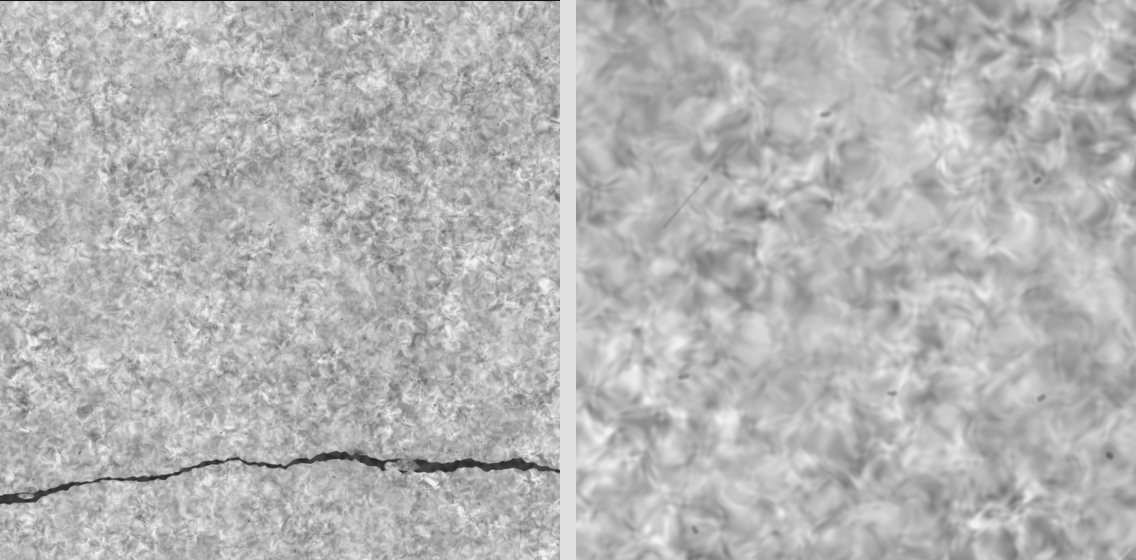
Left: the whole. Right: its middle third, enlarged.
Give the GLSL for this texture, as a Shadertoy shader.

```glsl
const float STONE_GREY = 0.708;
const float CRACK_GREY = 0.22;
const int KNOTS = 15;

// Crack path: x, height, half width
const vec3 crackPath[KNOTS] = vec3[KNOTS](
    vec3(0.00, 0.107, 0.008), vec3(0.07, 0.116, 0.008), vec3(0.15, 0.138, 0.003),
    vec3(0.23, 0.148, 0.003), vec3(0.30, 0.147, 0.004), vec3(0.37, 0.172, 0.004),
    vec3(0.42, 0.177, 0.003), vec3(0.51, 0.167, 0.003), vec3(0.55, 0.180, 0.006),
    vec3(0.635, 0.187, 0.006), vec3(0.69, 0.171, 0.011), vec3(0.75, 0.165, 0.010),
    vec3(0.83, 0.169, 0.008), vec3(0.93, 0.170, 0.008), vec3(1.0, 0.163, 0.003));

float hash(vec2 p) {
    vec3 q = fract(p.xyx * 0.1031);
    q += dot(q, q.yzx + 33.33);
    return fract((q.x + q.y) * q.z);
}

// Value noise centred on zero
float noise(vec2 p) {
    vec2 cell = floor(p), f = fract(p);
    f = f * f * (3.0 - 2.0 * f);
    float low = mix(hash(cell), hash(cell + vec2(1, 0)), f.x);
    float high = mix(hash(cell + vec2(0, 1)), hash(cell + vec2(1, 1)), f.x);
    return mix(low, high, f.y) - 0.5;
}

vec2 rotate(vec2 p, float angle) {
    float c = cos(angle), s = sin(angle);
    return vec2(c * p.x - s * p.y, s * p.x + c * p.y);
}

float layer(vec2 p, float scale, float angle) {
    return noise(rotate(p, angle) * scale + scale);
}

// Mottled grains, crisper in some patches than in others
float stone(vec2 p) {
    vec2 warp = vec2(layer(p, 65.0, 0.4), layer(p, 65.0, 2.1));
    vec2 q = p + 0.009 * warp;
    float broad = 0.06 * layer(p, 4.0, 0.3) + 0.06 * layer(p, 11.0, 0.9);
    float blotch = 0.11 * layer(q, 36.0, 0.6);
    float grain = 0.18 * layer(q, 72.0, 1.1) + 0.20 * layer(q, 135.0, 0.2);
    float fine = 0.15 * layer(q, 250.0, 0.8);
    float crispness = 1.0 + 0.9 * layer(p, 23.0, 1.4);
    float shade = -0.025 * exp(-dot(p - vec2(0.55, 0.68), p - vec2(0.55, 0.68)) * 12.0);
    return STONE_GREY + 0.008 + broad + blotch + shade + (grain + fine) * crispness;
}

float segmentDistance(vec2 p, vec2 halfSpan) {
    float t = clamp(dot(p, halfSpan) / dot(halfSpan, halfSpan), -1.0, 1.0);
    return length(p - t * halfSpan);
}

// Sparse short marks, one at most per cell; roundness 1 gives a pit
float marks(vec2 p, float cells, float share, float reach, float width, float blur) {
    vec2 cell = floor(p * cells);
    float present = step(hash(cell + 17.0), share);
    vec2 offset = 0.3 + 0.4 * vec2(hash(cell + 31.0), hash(cell + 47.0));
    vec2 span = rotate(vec2(reach, 0.0), 6.28 * hash(cell + 59.0));
    vec2 local = p - (cell + offset) / cells;
    local += 0.003 * layer(p, 90.0, 0.5);
    return present * (1.0 - smoothstep(width - blur, width + blur, segmentDistance(local, span)));
}

// Interpolated height and half width of the crack at x
vec2 crackAt(float x) {
    vec2 result = crackPath[0].yz;
    for (int i = 0; i < KNOTS - 1; i++) {
        vec3 a = crackPath[i], b = crackPath[i + 1];
        if (x >= a.x) result = mix(a.yz, b.yz, clamp((x - a.x) / (b.x - a.x), 0.0, 1.0));
    }
    return result;
}

// Signed distance to the ragged crack, negative inside
float crackDistance(vec2 p) {
    vec2 crack = crackAt(p.x);
    float wander = 0.007 * noise(vec2(p.x * 38.0, 3.0)) + 0.004 * noise(vec2(p.x * 110.0, 8.0));
    float raggedness = 0.9 + 0.7 * noise(vec2(p.x * 75.0, 14.0));
    float rough = 0.003 * layer(p, 150.0, 0.7);
    return abs(p.y - crack.x - wander) - crack.y * raggedness + rough;
}

// Loose chip of stone lodged in the crack
float chip(vec2 p, vec2 centre, vec2 size, float blur) {
    vec2 q = (p - centre) / size;
    float d = (length(q) - 1.0 + 0.7 * layer(p, 90.0, 0.2)) * size.y;
    return 1.0 - smoothstep(-blur, blur, d);
}

void mainImage(out vec4 fragColor, in vec2 fragCoord) {
    vec2 uv = fragCoord / iResolution.xy;
    float pixel = 1.0 / iResolution.y;
    float blur = max(pixel, 0.0014);

    // Surface with pits and hairline scratches
    float grey = stone(uv);
    grey -= 0.22 * marks(uv, 24.0, 0.10, 0.001, 0.0015, blur);
    grey -= 0.13 * marks(uv + 0.03, 8.0, 0.14, 0.020, 0.0005, blur);
    grey += 0.12 * marks(uv + 0.07, 9.0, 0.12, 0.014, 0.0006, blur);
    grey = clamp(grey, 0.40, 0.94);

    // Dirt around the crack, then its dark core
    float d = crackDistance(uv);
    grey -= 0.07 * exp(-max(d, 0.0) * 350.0);
    vec2 smudge = (uv - vec2(0.638, 0.192)) / vec2(0.014, 0.009);
    grey -= 0.28 * exp(-dot(smudge, smudge));
    float core = 1.0 - smoothstep(-blur, blur, d);
    float lodged = max(chip(uv, vec2(0.716, 0.168), vec2(0.032, 0.009), blur),
                       chip(uv, vec2(0.045, 0.114), vec2(0.014, 0.005), blur));
    float depth = CRACK_GREY + 0.14 * layer(uv, 120.0, 0.4);
    float filling = mix(depth, grey - 0.04, lodged);
    grey = mix(grey, filling, core);

    // Dark rim along the top edge
    grey = mix(grey, 0.08, smoothstep(0.998 - 0.5 * pixel, 0.998 + 0.5 * pixel, uv.y));
    fragColor = vec4(vec3(grey), 1.0);
}
```
